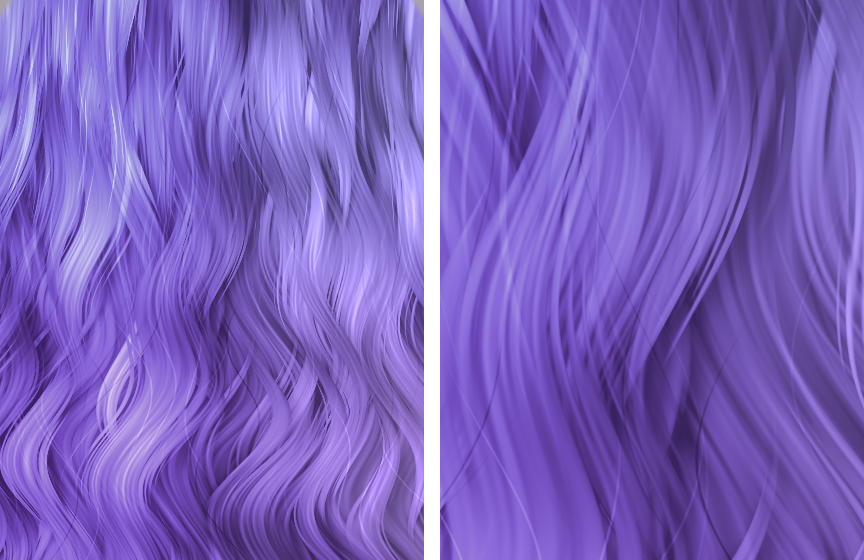
Left: the whole. Right: its middle third, enlarged.
This texture is drawn by a Shadertoy shader. Its source:

```glsl
const int LOCKS = 84;
const int FLYAWAYS = 90;
const float WAVE_FREQ = 16.0;       // radians per canvas height
const float WAVE_TOP = 0.007;       // sway near the roots
const float WAVE_BOTTOM = 0.044;    // sway near the tips
const float FAN = 0.38;             // spread away from the parting
const float LOCK_SLANT = 0.26;      // random lean of each lock
const float WARP = 0.07;            // slow irregular drift of all hair
const float STRAND_FREQ = 125.0;    // coarse strands per canvas height
const float STRAND_CONTRAST = 0.54;
const float GLOSS = 0.36;
const float BROAD_LIGHT = 0.40;
const float SHADOW = 0.15;
const vec3 ASH_TINT = vec3(1.09, 0.93, 1.58);
const vec3 BACKDROP = vec3(0.66, 0.63, 0.66);
const vec3 PALETTE[7] = vec3[7](
    vec3(0.22, 0.13, 0.40), vec3(0.32, 0.20, 0.55), vec3(0.43, 0.30, 0.75),
    vec3(0.53, 0.42, 0.86), vec3(0.59, 0.51, 0.87), vec3(0.68, 0.63, 0.91),
    vec3(0.82, 0.79, 0.96));

float hash(vec2 p) {
    vec3 q = fract(p.xyx * 0.1031);
    q += dot(q, q.yzx + 33.33);
    return fract((q.x + q.y) * q.z);
}

float noise(vec2 p) {
    vec2 i = floor(p), f = fract(p);
    f = f * f * (3.0 - 2.0 * f);
    return mix(mix(hash(i), hash(i + vec2(1, 0)), f.x),
               mix(hash(i + vec2(0, 1)), hash(i + vec2(1, 1)), f.x), f.y);
}

// Long fibres: x runs across the hair, y along it
float strands(vec2 q, float seed) {
    q.x += 0.016 * noise(vec2(q.x * 16.0, q.y * 5.0) + seed);
    float coarse = noise(vec2(q.x * STRAND_FREQ, q.y * 6.0) + seed * 7.3);
    float fine = noise(vec2(q.x * STRAND_FREQ * 2.2 + q.y * 5.0, q.y * 11.0) + seed * 3.1);
    return 0.48 * coarse + 0.52 * fine;
}

float wavePhase(float root, float y, float jitter) {
    return WAVE_FREQ * (0.85 + 0.3 * jitter) * y + 3.5 * root + 2.0 * jitter;
}

// Horizontal position of a hair that starts at root
float hairX(float root, float y, float jitter, float middle) {
    float sway = mix(WAVE_BOTTOM, WAVE_TOP, smoothstep(0.1, 0.95, y));
    float fan = FAN * (root - middle) * (0.6 - y);
    return root + fan + sway * sin(wavePhase(root, y, jitter));
}

vec3 hairColor(float tone) {
    float t = clamp(tone, 0.0, 0.999) * 6.0;
    int i = int(t);
    return mix(PALETTE[i], PALETTE[i + 1], fract(t));
}

void mainImage(out vec4 fragColor, in vec2 fragCoord) {
    vec2 canvas = fragCoord / iResolution.y;
    float aspect = iResolution.x / iResolution.y;
    float middle = 0.5 * aspect;
    float pixel = 1.0 / iResolution.y;
    vec2 p = canvas;
    p.x += WARP * (noise(canvas * vec2(4.0, 3.6) + 9.0) - 0.5);

    // Deep layer under the locks
    float across = p.x - hairX(p.x, p.y, 0.5, middle) + p.x;
    float tone = 0.16 + 0.42 * strands(vec2(across, p.y), 5.0);

    // Overlapping locks, back to front
    for (int i = 0; i < LOCKS; i++) {
        float id = float(i) + 1.0;
        float jitter = hash(vec2(id, 1.7));
        float size = hash(vec2(id, 8.3));
        float shade = hash(vec2(id, 15.1));
        float root = fract(id * 0.618034) * (aspect + 0.3) - 0.15;
        float span = mix(0.42, 0.95, hash(vec2(id, 22.9)));
        float dy = p.y - mix(-0.2, 1.2, hash(vec2(id, 31.3)));
        float along = dy / span + 0.5;
        if (along < 0.0 || along > 1.0) continue;

        float taper = smoothstep(0.0, 0.45, along) * smoothstep(1.0, 0.6, along);
        float halfWidth = mix(0.024, 0.085, size * size) * (0.15 + 0.85 * taper);
        float lean = LOCK_SLANT * (hash(vec2(id, 41.9)) - 0.5) * dy;
        float dx = p.x - hairX(root, p.y, jitter, middle) - lean;
        float u = dx / halfWidth;
        if (abs(u) > 2.0) continue;

        float fibre = strands(vec2(dx / (0.6 + 0.4 * taper), p.y), id);
        float presence = smoothstep(0.0, 0.2, along) * smoothstep(1.0, 0.72, along);
        float frayed = 1.0 - abs(u) + 1.5 * (fibre - 0.5) - 0.5 * (1.0 - presence);
        float cover = smoothstep(0.0, 0.36, frayed) * presence;
        float shadow = smoothstep(1.7, 0.5, abs(u - 0.25)) * presence;

        float bend = wavePhase(root, p.y, jitter) + 0.9 + 1.4 * shade + 0.5 * u;
        float gloss = 0.5 + 0.5 * sin(bend + 1.2 * (fibre - 0.5));
        float lockTone = 0.54 + GLOSS * (gloss - 0.5) + 0.20 * (shade - 0.5)
            + STRAND_CONTRAST * (0.75 + 0.4 * gloss) * (fibre - 0.5)
            - 0.14 * u * u - 0.05 * u;
        tone = mix(max(tone - SHADOW * shadow, 0.04), lockTone, 0.92 * cover);
    }

    // Broad light and pale streaks near the upper left
    float broad = 0.65 * noise(p * vec2(5.0, 3.5) + 4.0) + 0.35 * noise(p * vec2(11.0, 6.0) + 27.0);
    tone += BROAD_LIGHT * (broad - 0.5);
    float streak = smoothstep(0.62, 0.82, strands(vec2(across, p.y * 0.8), 61.0));
    float streakArea = smoothstep(0.45, 0.0, distance(canvas, vec2(0.12, 0.80)));
    tone += streak * (0.07 + 0.34 * streakArea);

    // Loose single hairs
    for (int i = 0; i < FLYAWAYS; i++) {
        float id = float(i) + 200.0;
        float root = hash(vec2(id, 2.1)) * aspect;
        float dy = p.y - hash(vec2(id, 9.7));
        float slant = 0.8 * (hash(vec2(id, 17.3)) - 0.5);
        float x = hairX(root, p.y, hash(vec2(id, 4.9)), middle) + slant * dy * (1.0 + dy);
        float line = smoothstep(0.0007 + pixel, 0.0002, abs(p.x - x));
        line *= smoothstep(0.16, 0.05, abs(dy));
        tone += line * mix(-0.16, 0.22, hash(vec2(id, 12.5)));
    }

    // Ashy hair on the right, warmer violet toward the tips
    vec3 color = hairColor(tone);
    float luma = dot(color, vec3(0.299, 0.587, 0.114));
    float ash = smoothstep(0.3, 0.9, p.x / aspect) * (0.3 + 0.8 * noise(vec2(across * 9.0, p.y * 4.0)));
    color = mix(color, luma * ASH_TINT, min(0.95 * ash, 1.0));
    color *= mix(vec3(1.03, 0.95, 0.99), vec3(0.98, 1.04, 1.01), smoothstep(0.2, 0.8, p.y));

    // Backdrop showing at the upper corners
    float corner = (aspect - 2.0 * abs(canvas.x - middle)) + 1.4 * (1.0 - canvas.y);
    color = mix(BACKDROP, color, smoothstep(0.025, 0.06, corner));
    fragColor = vec4(color, 1.0);
}
```
